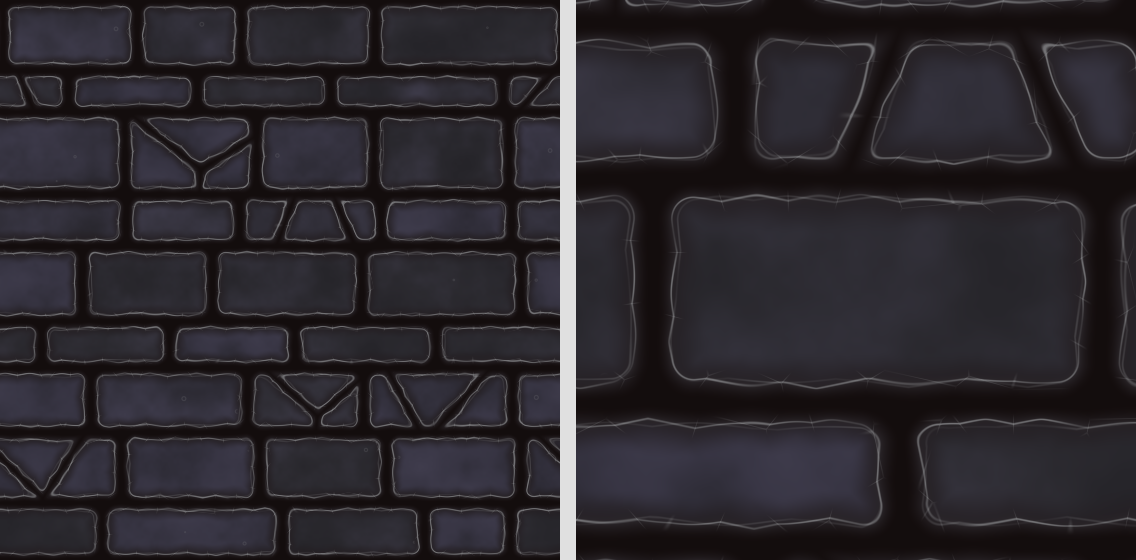
Left: the whole. Right: its middle third, enlarged.
Reproduce this texture procedurally as a WebGL 1 fragment shader.

```glsl
precision highp float;
// Dark stone wall, tileable: nine courses of four uneven bricks with sunken brown joints.
// A rounded box distance per brick, chipped by cellular noise, drives joints, shading and
// pale worn rims; one brick in six is split by Voronoi cracks.

uniform vec2 u_resolution;

#define COURSES 9.0
#define BRICKS 4.0
#define JITTER 0.40
#define INSET 0.0120
#define CORNER 0.013
#define CHIP_CELLS 27.0
#define CHIP_DEPTH 0.0075
#define MORTAR vec3(0.075, 0.050, 0.050)
#define SHOULDER vec3(0.140, 0.120, 0.135)
#define GREY_STONE vec3(0.166, 0.161, 0.183)
#define BLUE_STONE vec3(0.210, 0.200, 0.255)
#define RIM_COLOR vec3(0.48, 0.48, 0.49)

float hash(vec2 p) {
  vec3 q = fract(vec3(p.xyx) * 0.1031 + 0.37);
  q += dot(q, q.yzx + 33.33);
  return fract((q.x + q.y) * q.z);
}

vec2 hash2(vec2 p) {
  return vec2(hash(p + 17.0), hash(p + 61.0));
}

// Value noise that wraps after n cells
float noise(vec2 p, float n) {
  vec2 i = floor(p), f = fract(p);
  f = f * f * (3.0 - 2.0 * f);
  vec2 a = mod(i, n), b = mod(i + 1.0, n);
  return mix(mix(hash(a), hash(vec2(b.x, a.y)), f.x),
             mix(hash(vec2(a.x, b.y)), hash(b), f.x), f.y);
}

float fbm(vec2 uv, float n) {
  float sum = 0.0, gain = 0.5;
  for (int i = 0; i < 5; i++) {
    sum += gain * noise(uv * n, n);
    n *= 2.0;
    gain *= 0.5;
  }
  return sum;
}

// Wrapping cellular noise: nearest distance, gap to the second nearest
vec2 cellular(vec2 p, float n, float seed) {
  vec2 cell = floor(p), best = vec2(9.0);
  for (int y = -1; y <= 1; y++)
    for (int x = -1; x <= 1; x++) {
      vec2 c = cell + vec2(x, y);
      float d = length(c + hash2(mod(c, n) + seed) - p);
      best = d < best.x ? vec2(d, best.x) : vec2(best.x, min(best.y, d));
    }
  return vec2(best.x, best.y - best.x);
}

float smoothMin(float a, float b, float k) {
  float h = max(k - abs(a - b), 0.0) / k;
  return min(a, b) - h * h * k * 0.25;
}

float stroke(float d, float width) {
  float pixel = 1.0 / min(u_resolution.x, u_resolution.y);
  return 1.0 - smoothstep(0.0, width + pixel, abs(d));
}

// Upper edge of a course, counted from the top; two harmonics vary the heights
float courseEdge(float i) {
  return (i + 0.015 + 0.14 * cos(2.792527 * (i - 0.8)) + 0.08 * cos(1.396263 * (i - 4.4))) / COURSES;
}

// Left joint of brick k; the two thin courses, 1 and 5, slide out of step
float jointX(float k, float row) {
  float thin = step(abs(abs(row - 3.0) - 2.0), 0.5) * step(0.5, mod(row, 4.0)) * step(mod(row, 4.0), 1.5);
  float offset = 0.76 + 0.1 * cos(0.698132 * row) + 0.22 * thin * (row - 3.0);
  return (k + offset + JITTER * (hash(vec2(mod(k, BRICKS) + 5.0, row)) - 0.5)) / BRICKS;
}

// Shard centres zigzag across the brick, so the cracks form V and Y shapes
vec2 crackSeed(float i, vec2 id, vec2 size) {
  vec2 h = hash2(id * 3.0 + i * 11.0);
  float side = mod(i + step(0.5, hash(id + 23.0)), 2.0);
  return (vec2((i + 0.1 + 0.8 * h.x) / 3.0, mix(0.05, 0.7, side) + 0.25 * h.y) - 0.5) * size;
}

// Distance to the borders between three Voronoi shards of a brick
float crackDistance(vec2 p, vec2 id, vec2 size) {
  vec2 nearest = crackSeed(0.0, id, size);
  for (int i = 1; i < 3; i++) {
    vec2 s = crackSeed(float(i), id, size);
    if (length(p - s) < length(p - nearest)) nearest = s;
  }
  float d = 1.0;
  for (int i = 0; i < 3; i++) {
    vec2 away = nearest - crackSeed(float(i), id, size);
    float gap = length(away);
    if (gap > 0.0001) d = smoothMin(d, dot(p - nearest + 0.5 * away, away / gap), 0.008);
  }
  return d;
}

void main() {
  vec2 uv = gl_FragCoord.xy / u_resolution;
  uv.y = 1.0 - uv.y;

  // Course and brick holding this point
  float course = floor(uv.y * COURSES);
  course += step(courseEdge(course + 1.0), uv.y) - step(uv.y, courseEdge(course));
  float row = mod(course, COURSES), k = floor(uv.x * BRICKS - 0.75);
  for (int i = 0; i < 3; i++)
    k += step(jointX(k + 1.0, row), uv.x) - step(uv.x, jointX(k, row));
  vec2 id = vec2(mod(k, BRICKS), row);
  vec2 low = vec2(jointX(k, row), courseEdge(course));
  vec2 high = vec2(jointX(k + 1.0, row), courseEdge(course + 1.0));
  vec2 size = high - low, local = uv - 0.5 * (low + high);

  // Distance into the stone, positive inside
  vec2 q = abs(local) - 0.5 * size + INSET + CORNER;
  float d = CORNER - length(max(q, 0.0)) - min(max(q.x, q.y), 0.0);
  float turn = mod(row * BRICKS + id.x, 18.0);
  if (abs(turn - 7.5) < 1.0 || turn == 13.0)
    d = smoothMin(d, crackDistance(local, id, size) - 0.0085, 0.008);

  // Chipped outlines
  vec2 chips = cellular(uv * CHIP_CELLS, CHIP_CELLS, 0.0);
  float edge = d - CHIP_DEPTH * (chips.x - 0.42);
  float edge2 = d - CHIP_DEPTH * (cellular(uv * 19.0, 19.0, 40.0).x - 0.30);

  // Clouded stone face, a brown shoulder around it and a dark joint core
  float cloud = fbm(uv, 12.0);
  float blue = clamp(smoothstep(0.2, 0.9, hash(id + 7.0)) + 1.2 * (cloud - 0.5), 0.0, 1.0);
  vec3 face = mix(GREY_STONE, BLUE_STONE, blue) * (0.80 + 0.44 * cloud);
  vec3 color = mix(MORTAR, SHOULDER, smoothstep(-0.0105, 0.003, mix(d, edge, 0.5)));
  color = mix(color, face, smoothstep(-0.003, 0.020, edge));

  // Worn rims, fine spurs and a faint glow
  float wear = 0.12 + 0.75 * noise(uv * 36.0, 36.0);
  float rim = stroke(edge, 0.0005) * wear + 0.40 * stroke(edge2, 0.0005) * (1.0 - wear);
  rim += 0.22 * stroke(chips.y / CHIP_CELLS, 0.0006) * (1.0 - smoothstep(0.001, 0.007, abs(edge)));
  rim += 0.10 * exp(-abs(edge) * 500.0);

  // Sparse pits on the faces
  vec2 pitCell = floor(uv * 13.0), pitPos = 0.2 + 0.6 * hash2(pitCell + 90.0);
  float pitSize = 0.0005 + 0.003 * hash(pitCell + 33.0);
  float pit = stroke(length(fract(uv * 13.0) - pitPos) / 13.0 - pitSize, 0.0004);
  rim += 0.22 * pit * step(0.82, hash(pitCell + 51.0)) * smoothstep(0.004, 0.01, edge);

  gl_FragColor = vec4(mix(color, RIM_COLOR, clamp(rim, 0.0, 0.9)), 1.0);
}
```
